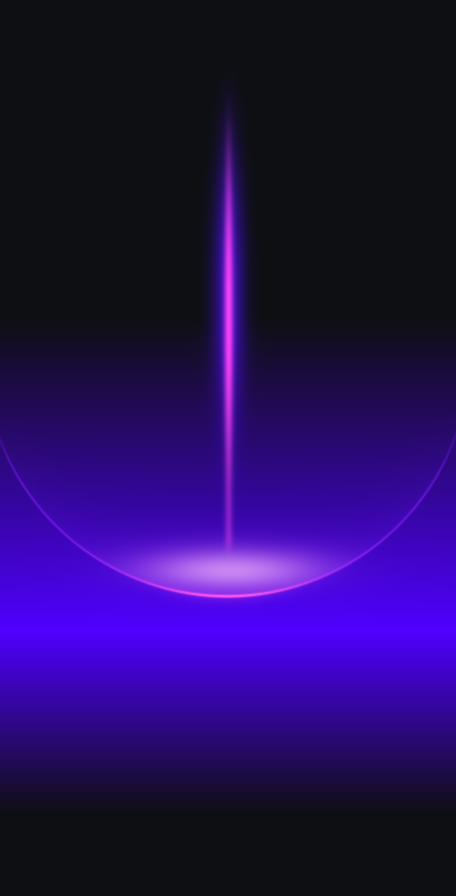
Write a WebGL 2 fragment shader that draws this background.

```glsl
#version 300 es
precision highp float;
// A vertical neon beam striking the bottom of a glowing bowl over a violet band.

uniform vec2 u_resolution;
out vec4 fragColor;

// Lengths are fractions of the canvas height; x is measured from the middle.
const vec3 NIGHT = vec3(0.053, 0.060, 0.070);
const vec3 DUSK = vec3(0.105, 0.045, 0.245);
const vec3 VIOLET = vec3(0.310, 0.000, 1.000);
const vec3 HALO = vec3(0.230, 0.010, 0.740);
const vec3 MAGENTA = vec3(0.960, 0.250, 0.960);
const vec3 RIM_SIDE = vec3(0.480, 0.100, 1.000);
const vec3 RIM_BASE = vec3(1.000, 0.340, 0.930);
const vec3 POOL_OUTER = vec3(0.640, 0.200, 0.920);
const vec3 POOL_INNER = vec3(0.880, 0.640, 0.970);

const float BAND_TOP = 0.645;
const float BAND_PEAK = 0.296;
const float BAND_BOTTOM = 0.092;
const float DUSK_LEVEL = 0.19;

const vec2 BOWL_CENTER = vec2(-0.001, 0.6055);
const float BOWL_RADIUS = 0.271;
const float RIM_WIDTH = 0.0014;

const float BEAM_X = 0.0008;
const float BEAM_MIDDLE = 0.645;
const float BEAM_TOP = 0.945;
const float BEAM_FOOT = 0.375;
const float HALO_WIDTH = 0.0150;
const float CORE_WIDTH = 0.0052;

const vec2 POOL_CENTER = vec2(0.004, 0.363);
const vec2 POOL_SIZE = vec2(0.092, 0.0215);

float gaussian(float x) {
    return exp(-x * x);
}

// Horizontal band: a long fade above the peak, a shorter one below.
vec3 bandColor(float y) {
    float above = (BAND_TOP - y) / (BAND_TOP - BAND_PEAK);
    float below = (y - BAND_BOTTOM) / (BAND_PEAK - BAND_BOTTOM);
    float level = clamp(min(above, below), 0.0, 1.0);
    vec3 lower = mix(NIGHT, DUSK, level / DUSK_LEVEL);
    vec3 upper = mix(DUSK, VIOLET, (level - DUSK_LEVEL) / (1.0 - DUSK_LEVEL));
    return level < DUSK_LEVEL ? lower : upper;
}

// Soft blue halo around a tapering magenta core.
vec3 addBeam(vec3 color, vec2 p) {
    float x = p.x - BEAM_X;
    float rise = smoothstep(BEAM_TOP, BEAM_MIDDLE + 0.04, p.y);
    float fall = smoothstep(BEAM_FOOT + 0.03, BEAM_MIDDLE, p.y);
    float halo = gaussian(x / (HALO_WIDTH * mix(0.8, 1.15, rise * fall)));
    color = mix(color, max(color, HALO), halo * rise * fall);

    float coreRise = smoothstep(BEAM_TOP - 0.04, BEAM_MIDDLE + 0.02, p.y);
    float coreFall = mix(0.42, 1.0, smoothstep(0.43, BEAM_MIDDLE - 0.02, p.y));
    float foot = smoothstep(BEAM_FOOT, BEAM_FOOT + 0.025, p.y);
    float width = CORE_WIDTH * mix(0.75, 1.0, coreRise * coreFall);
    float core = gaussian(x / width) * coreRise * coreFall * foot;
    return mix(color, MAGENTA, core);
}

// Pool of light where the beam lands, mostly held inside the bowl.
vec3 addPool(vec3 color, vec2 p, float inside) {
    vec2 q = (p - POOL_CENTER) / POOL_SIZE;
    float glow = exp(-dot(q, q));
    float spread = exp(-0.45 * dot(q, q));
    float held = mix(0.22, 1.0, inside);
    color = mix(color, POOL_OUTER, 0.48 * spread * held);
    return mix(color, POOL_INNER, 0.78 * glow * held);
}

// Thin rim, pink at the base and violet up the sides.
vec3 addRim(vec3 color, vec2 p, float edge) {
    float base = gaussian((p.x - BOWL_CENTER.x) / 0.125);
    float fade = smoothstep(0.56, 0.44, p.y);
    float strength = mix(0.55, 0.95, base) * fade;
    float line = gaussian(edge / (RIM_WIDTH * mix(1.0, 1.25, base)));
    float bloom = 0.16 * gaussian(edge / 0.008) * base;
    vec3 tint = mix(RIM_SIDE, RIM_BASE, base);
    return mix(color, tint, clamp(line + bloom, 0.0, 1.0) * strength);
}

void main() {
    vec2 p = gl_FragCoord.xy / u_resolution.y;
    p.x -= 0.5 * u_resolution.x / u_resolution.y;
    float pixel = 1.0 / u_resolution.y;

    float edge = length(p - BOWL_CENTER) - BOWL_RADIUS;
    float inside = 1.0 - smoothstep(-pixel, pixel, edge);

    vec3 color = bandColor(p.y);
    // Faint sheen along the inner wall of the bowl.
    float sheen = inside * exp(edge / 0.03) * smoothstep(0.56, 0.40, p.y);
    color = mix(color, RIM_SIDE, 0.10 * sheen);
    color = addBeam(color, p);
    color = addPool(color, p, inside);
    color = addRim(color, p, edge);
    fragColor = vec4(color, 1.0);
}
```
